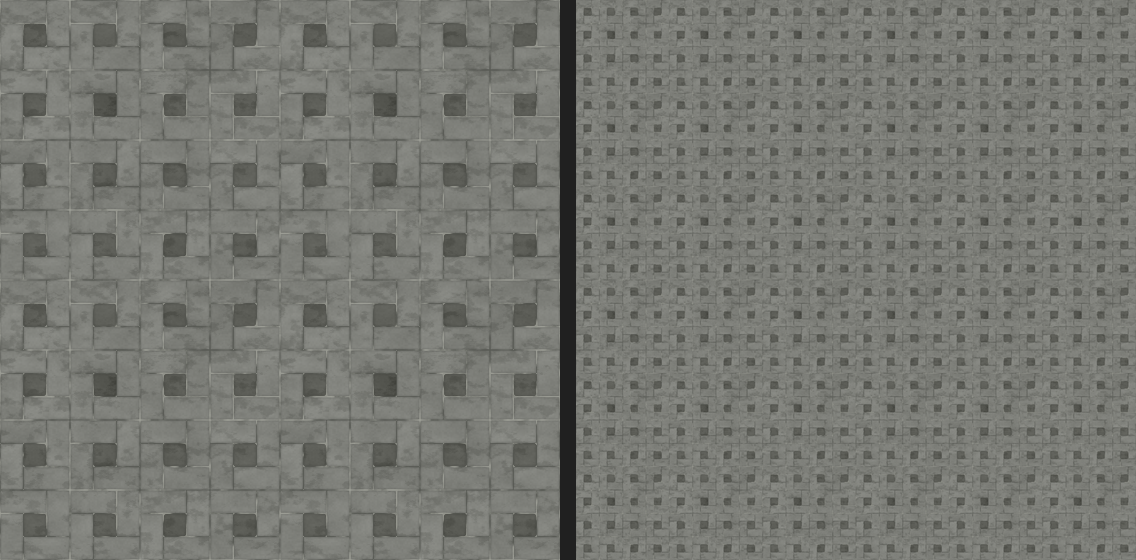
Left, the tile; right, the same tile 3 across and 3 down.
Give the GLSL for this texture, as a three.js fragment shader.

```glsl
// Grey stone paving: 8 by 8 pinwheel cells, each with four 2:1 slabs turning
// around a small dark square. Rounded-box distances give the joints; wrapped
// value noise, shifted for every slab, gives the mottling and the worn edges.

varying vec2 vUv;

const float CELLS = 8.0;          // pinwheels across and down
const float UNITS = 3.0;          // slab widths per pinwheel
const float WEAR_CELLS = 4.0;     // wear repeats after this many pinwheels
const float WRAP = WEAR_CELLS * UNITS;

const vec3 SLAB_COLOR = vec3(0.494, 0.499, 0.477);
const vec3 INSET_COLOR = vec3(0.350, 0.354, 0.330);
const vec3 GROOVE_COLOR = vec3(0.330, 0.338, 0.315);
const vec3 GROUT_COLOR = vec3(0.640, 0.645, 0.610);

float hash(vec2 p) {
  return fract(sin(dot(p, vec2(127.1, 311.7))) * 43758.5453);
}

// Value noise that wraps after a whole number of lattice steps
float noise(vec2 p, vec2 period) {
  vec2 i = floor(p);
  vec2 f = fract(p);
  f = f * f * (3.0 - 2.0 * f);
  vec2 lo = mod(i, period);
  vec2 hi = mod(i + 1.0, period);
  float bottom = mix(hash(lo), hash(vec2(hi.x, lo.y)), f.x);
  float top = mix(hash(vec2(lo.x, hi.y)), hash(hi), f.x);
  return mix(bottom, top, f.y);
}

float fbm(vec2 p, vec2 frequency, vec2 shift) {
  float sum = 0.0;
  float amplitude = 0.5;
  for (int octave = 0; octave < 5; octave++) {
    sum += amplitude * noise(p * frequency + shift, frequency * WRAP);
    frequency *= 2.0;
    amplitude *= 0.55;
  }
  return sum / 1.055;
}

float roundedBox(vec2 p, vec2 halfSize, float radius) {
  vec2 q = abs(p) - halfSize + radius;
  return length(max(q, 0.0)) + min(max(q.x, q.y), 0.0) - radius;
}

// Stone of the pinwheel at q (0 to 3): centre in xy, half size in zw
vec4 pinwheelStone(vec2 q) {
  if (q.y >= 2.0 && q.x < 2.0) return vec4(1.0, 2.5, 1.0, 0.5);
  if (q.x >= 2.0 && q.y >= 1.0) return vec4(2.5, 2.0, 0.5, 1.0);
  if (q.y < 1.0 && q.x >= 1.0) return vec4(2.0, 0.5, 1.0, 0.5);
  if (q.x < 1.0) return vec4(0.5, 1.0, 0.5, 1.0);
  return vec4(1.5, 1.5, 0.5, 0.5);
}

// Soft clouds, darker stains and fine grain, as an offset in brightness
float mottling(vec2 p, vec2 shift) {
  float clouds = fbm(p, vec2(1.0, 1.5), shift) - 0.5;
  float stains = smoothstep(0.52, 0.72, fbm(p, vec2(2.0, 3.0), shift + 37.0));
  float grain = noise(p * 14.0 + shift, vec2(14.0 * WRAP)) - 0.5;
  return 0.10 * clouds - 0.055 * stains + 0.025 * grain + 0.008;
}

void main() {
  vec2 p = vUv * CELLS * UNITS;
  vec2 cell = floor(p / UNITS);
  vec2 local = p - cell * UNITS;

  // Stone under this point and its own random values
  vec4 stone = pinwheelStone(local);
  vec2 id = mod(cell, WEAR_CELLS) * UNITS + stone.xy;
  vec2 shift = 50.0 * vec2(hash(id), hash(id + 19.0));
  float tone = hash(id + 7.0) - 0.5;
  float inset = step(max(stone.z, stone.w), 0.75);

  // Stone surface
  vec3 color = mix(SLAB_COLOR, INSET_COLOR, inset);
  color += mottling(p, shift) * mix(1.0, 0.8, inset);
  color += tone * mix(0.022, 0.045, inset);

  // Slightly uneven outline, with rounder corners on the dark squares
  float wobble = noise(p * 4.0, vec2(4.0 * WRAP)) - 0.5;
  float radius = mix(0.06, 0.13, inset);
  float edge = roundedBox(local - stone.xy, stone.zw, radius) + 0.025 * wobble;

  // Worn bevel, then a thin joint partly filled with pale grout
  float bevel = smoothstep(-0.13, -0.02, edge);
  float joint = smoothstep(-0.05, 0.0, edge);
  float filled = smoothstep(0.42, 0.68, fbm(p, vec2(1.0), vec2(11.0)));
  float corner = smoothstep(0.0, 0.03, edge);
  color *= 1.0 - 0.08 * bevel;
  vec3 jointColor = mix(GROOVE_COLOR, GROUT_COLOR, max(filled, 0.8 * corner));
  color = mix(color, jointColor, 0.8 * joint);

  gl_FragColor = vec4(color, 1.0);
}
```
